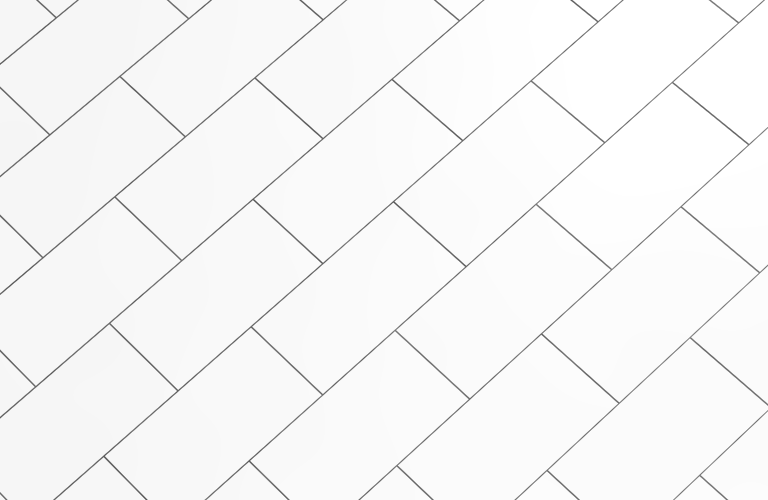
This pattern is drawn by a Shadertoy shader. Its source:

```glsl
// Glossy white wall tiles in a slanted running bond with thin grey joints, seen in slight perspective.

float hash(vec2 cell) {
    vec3 q = fract(vec3(cell.xyx) * 0.1031);
    q += dot(q, q.yzx + 33.33);
    return fract((q.x + q.y) * q.z);
}

float valueNoise(vec2 p) {
    vec2 cell = floor(p);
    vec2 f = fract(p);
    f = f * f * (3.0 - 2.0 * f);
    float low = mix(hash(cell), hash(cell + vec2(1.0, 0.0)), f.x);
    float high = mix(hash(cell + vec2(0.0, 1.0)), hash(cell + vec2(1.0, 1.0)), f.x);
    return mix(low, high, f.y);
}

// Maps the canvas (height 1, y down) to the wall: x in half tiles, y in rows.
vec2 wallPosition(vec2 p) {
    mat3 wallToCanvas = mat3(
        0.1466, -0.1195,  0.0085,
        0.1303,  0.1213, -0.0163,
        0.7869,  0.4034,  1.0);
    vec3 q = inverse(wallToCanvas) * vec3(p, 1.0);
    return q.xy / q.z;
}

// Length of the screen gradient, per pixel.
float slope(float value) {
    return length(vec2(dFdx(value), dFdy(value)));
}

// Box-filtered coverage of a line; distance and width in pixels.
float lineCoverage(float dist, float width) {
    float halfWidth = 0.5 * width;
    return clamp(dist + halfWidth, -0.5, 0.5) - clamp(dist - halfWidth, -0.5, 0.5);
}

// Soft light across the wall, brightest towards the upper right.
float wallLight(vec2 p) {
    float across = smoothstep(-0.1, 1.3, p.x + 0.15 * p.y);
    vec2 toGlow = (p - vec2(1.34, 0.08)) / vec2(0.45, 0.4);
    return mix(0.964, 0.986, across) + 0.018 * exp(-dot(toGlow, toGlow));
}

void mainImage(out vec4 fragColor, in vec2 fragCoord) {
    vec2 p = vec2(fragCoord.x, iResolution.y - fragCoord.y) / iResolution.y;
    vec2 wall = wallPosition(p);
    vec2 wallSlope = vec2(slope(wall.x), slope(wall.y));

    // Each row moves by half a tile, which is one unit of wall.x.
    float row = floor(wall.y);
    float along = 0.5 * (wall.x - row);
    vec2 tile = vec2(floor(along), row);

    // Signed pixel distances to the nearest joints.
    float endDist = 2.0 * (along - round(along)) / wallSlope.x;
    float rowDist = (wall.y - round(wall.y)) / wallSlope.y;

    // Tile faces with faint differences in tone.
    float tone = wallLight(p);
    tone += 0.004 * (hash(tile + 17.0) - 0.5);
    tone += 0.003 * (valueNoise(wall * 1.3) - 0.5);

    // Joints: the long ones grow finer and paler to the right.
    float side = clamp(p.x / 1.53, 0.0, 1.0);
    float rowWidth = mix(0.0027, 0.0021, side) * iResolution.y;
    float endWidth = 0.0030 * iResolution.y;
    float wear = 0.08 * (valueNoise(wall * 5.0) - 0.5);
    float rowTone = mix(0.38, 0.47, side) + wear;
    float endTone = mix(0.35, 0.42, side) + wear + 0.05 * hash(vec2(round(along), row));

    tone = mix(tone, endTone, lineCoverage(endDist, endWidth));
    tone = mix(tone, rowTone, lineCoverage(rowDist, rowWidth));
    fragColor = vec4(vec3(clamp(tone, 0.0, 1.0)), 1.0);
}
```
